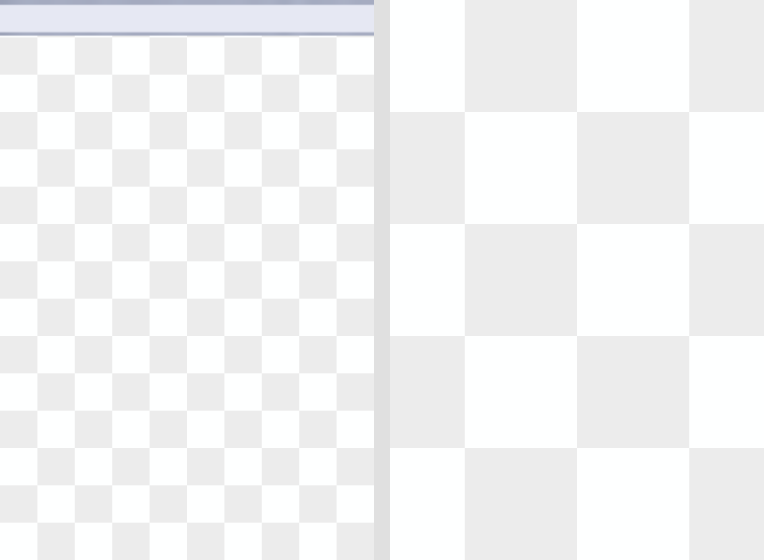
Left, the full canvas; right, a detail of the centre.
A WebGL 2 fragment shader for this pattern:

```glsl
#version 300 es
precision highp float;
// A pale grey and white checkerboard, ten cells across and fifteen down.
// The top row is covered by a lavender strip between two soft slate lines;
// sine waves give the checks, and smooth noise varies the lines slightly.

uniform vec2 u_resolution;
out vec4 fragColor;

const float PI = 3.14159;
const vec2 CELLS = vec2(10.0, 15.0);
const vec3 WHITE = vec3(0.996, 1.0, 1.0);
const vec3 GREY = vec3(0.926);
const vec3 LAVENDER = vec3(0.900, 0.908, 0.953);
const vec3 SLATE = vec3(0.655, 0.680, 0.762);

float hash(float n) {
    return fract(sin(n * 127.1) * 43758.5453);
}

float noise(float x) {
    float cell = floor(x);
    float f = fract(x);
    return mix(hash(cell), hash(cell + 1.0), f * f * (3.0 - 2.0 * f));
}

// Square wave of +1 and -1 with edges softened over one pixel
vec2 squareWave(vec2 p, vec2 pixel) {
    return clamp(sin(PI * p) / (PI * 0.5 * pixel), -1.0, 1.0);
}

// Soft-edged coverage of the range from start to end
float stripe(float x, float start, float end, float soft) {
    return smoothstep(start - soft, start + soft, x)
         * (1.0 - smoothstep(end - soft, end + soft, x));
}

vec3 checkerboard(vec2 p, vec2 pixel) {
    vec2 wave = squareWave(p, pixel);
    return mix(GREY, WHITE, 0.5 + 0.5 * wave.x * wave.y);
}

// Strip colour, with depth measured in cells from the top edge
vec3 strip(float x, float depth, float soft) {
    float topLine = stripe(depth, -1.0, 0.13, soft);
    float bottomLine = stripe(depth, 0.865, 1.2, soft * 1.3);
    float tone = 0.03 * (noise(x * 2.5) - 0.5);
    float leftShade = 0.03 * (1.0 - smoothstep(0.0, 0.7, x));
    vec3 line = SLATE + tone - leftShade;
    return mix(LAVENDER, line, max(topLine, bottomLine));
}

void main() {
    vec2 p = gl_FragCoord.xy / u_resolution * CELLS;
    vec2 pixel = CELLS / u_resolution;
    float depth = CELLS.y - p.y;
    float soft = max(0.03, 0.5 * pixel.y);

    vec3 color = checkerboard(p, pixel);
    float cover = 1.0 - smoothstep(0.955 - soft, 0.955 + soft, depth);
    color = mix(color, strip(p.x, depth, soft), cover);

    // White sliver where the strip ends just above the first row of checks
    float gap = stripe(depth, 0.985, 1.0, 0.5 * pixel.y);
    color = mix(color, WHITE, 0.4 * gap);

    fragColor = vec4(color, 1.0);
}
```
